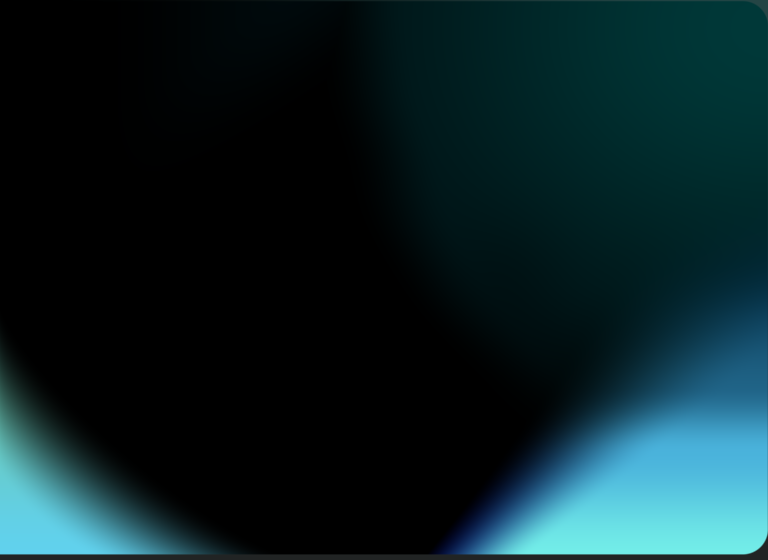
This background is drawn by a WebGL 2 fragment shader. Its source:

```glsl
#version 300 es
precision highp float;
// Dark panel with a teal haze, a cyan glow at lower left and a blue glow at lower right.

uniform vec2 u_resolution;
out vec4 fragColor;

const vec3 TEAL = vec3(0.0, 0.22, 0.22);
const vec3 DEEP_TEAL = vec3(0.0, 0.07, 0.08);
const vec3 NAVY = vec3(0.015, 0.19, 0.29);
const vec3 STEEL = vec3(0.13, 0.40, 0.54);
const vec3 SKY = vec3(0.29, 0.70, 0.86);
const vec3 AQUA = vec3(0.45, 0.93, 0.91);
const vec3 MINT = vec3(0.42, 0.78, 0.70);
const vec3 CYAN = vec3(0.38, 0.82, 0.93);
const vec3 FRAME_LOW = vec3(0.13, 0.14, 0.14);
const vec3 FRAME_HIGH = vec3(0.14, 0.27, 0.27);

// Falls smoothly from 1 at low to 0 at high.
float fadeOut(float low, float high, float value) {
    return 1.0 - smoothstep(low, high, value);
}

// Signed distance to a box with rounded corners.
float roundedBox(vec2 p, vec2 halfSize, float radius) {
    vec2 q = abs(p) - halfSize + radius;
    return length(max(q, 0.0)) + min(max(q.x, q.y), 0.0) - radius;
}

// Layered sines give the haze edge a slow, irregular drift.
float drift(float t) {
    float sum = 0.0;
    float amplitude = 1.0;
    for (int i = 0; i < 3; i++) {
        sum += amplitude * sin(t + float(i) * 1.7);
        t *= 1.9;
        amplitude *= 0.5;
    }
    return sum;
}

// Teal light from the upper right, cut off by a curved fold.
vec3 tealHaze(vec2 uv) {
    float reach = length((uv - vec2(1.0, 0.95)) * vec2(1.0, 0.9));
    vec3 tint = mix(TEAL, DEEP_TEAL, smoothstep(0.0, 0.65, reach));
    float drop = 1.0 - uv.y;
    float edge = 0.43 + 0.45 * drop * drop + 0.006 * drift(uv.y * 9.0);
    float fold = smoothstep(edge - 0.03, edge + 0.1, uv.x);
    float pocket = exp(-dot((uv - vec2(0.66, 0.48)) * vec2(14.0, 8.0),
                            (uv - vec2(0.66, 0.48)) * vec2(14.0, 8.0)));
    return tint * fold * smoothstep(0.15, 0.5, uv.y) * (1.0 - 0.2 * pocket);
}

// Faint wedge of light along the top, left of the fold.
vec3 topWedge(vec2 uv) {
    float diagonal = 0.78 + 0.9 * (uv.x - 0.26);
    float lit = smoothstep(-0.1, 0.14, uv.y - diagonal);
    return vec3(0.0, 0.04, 0.05) * lit * smoothstep(0.12, 0.4, uv.x);
}

// Cyan glow behind an inward-bowed edge at the lower left corner.
vec3 leftGlow(vec2 uv) {
    vec2 bow = pow(max(uv, 0.0) / vec2(0.36, 0.42), vec2(0.8));
    float strength = fadeOut(0.45, 1.07, bow.x + bow.y);
    return mix(CYAN, MINT, smoothstep(0.0, 0.32, uv.y)) * strength;
}

// Vertical colour ramp of the right glow, from bright base to dim top.
vec3 rightRamp(float y) {
    vec3 color = mix(STEEL, NAVY, smoothstep(0.27, 0.55, y));
    color = mix(SKY, color, smoothstep(0.19, 0.31, y));
    return mix(AQUA, color, smoothstep(0.0, 0.2, y));
}

// Lays the right glow over a base colour; its lower rim is bluer.
vec3 addRightGlow(vec3 base, vec2 uv) {
    float edge = 0.55 + 0.6 * uv.y - 0.25 * uv.y * uv.y;
    float width = 0.13 + 0.36 * uv.y;
    float mask = smoothstep(edge, edge + width, uv.x);
    mask *= fadeOut(0.42, 0.68, uv.y);
    float blueRim = mix(0.5, 1.0, smoothstep(0.0, 0.35, uv.y));
    return mix(base, rightRamp(uv.y), pow(vec3(mask), vec3(1.1, 0.95, blueRim)));
}

void main() {
    vec2 uv = gl_FragCoord.xy / u_resolution;
    float aspect = u_resolution.x / u_resolution.y;

    vec3 color = max(tealHaze(uv), topWedge(uv));
    color = addRightGlow(color, uv) + leftGlow(uv);

    // Panel extends past the left side, so only its right corners are round.
    vec2 center = vec2(aspect * 0.5 - 0.5, 0.504);
    vec2 halfSize = vec2(aspect * 0.5 + 0.5, 0.494);
    float panel = roundedBox(uv * vec2(aspect, 1.0) - center, halfSize, 0.045);
    float pixel = 1.0 / u_resolution.y;
    vec3 frame = mix(FRAME_LOW, FRAME_HIGH * smoothstep(0.05, 0.9, uv.x), step(0.5, uv.y));
    color = mix(color, frame, smoothstep(-pixel, pixel, panel));

    fragColor = vec4(color, 1.0);
}
```
